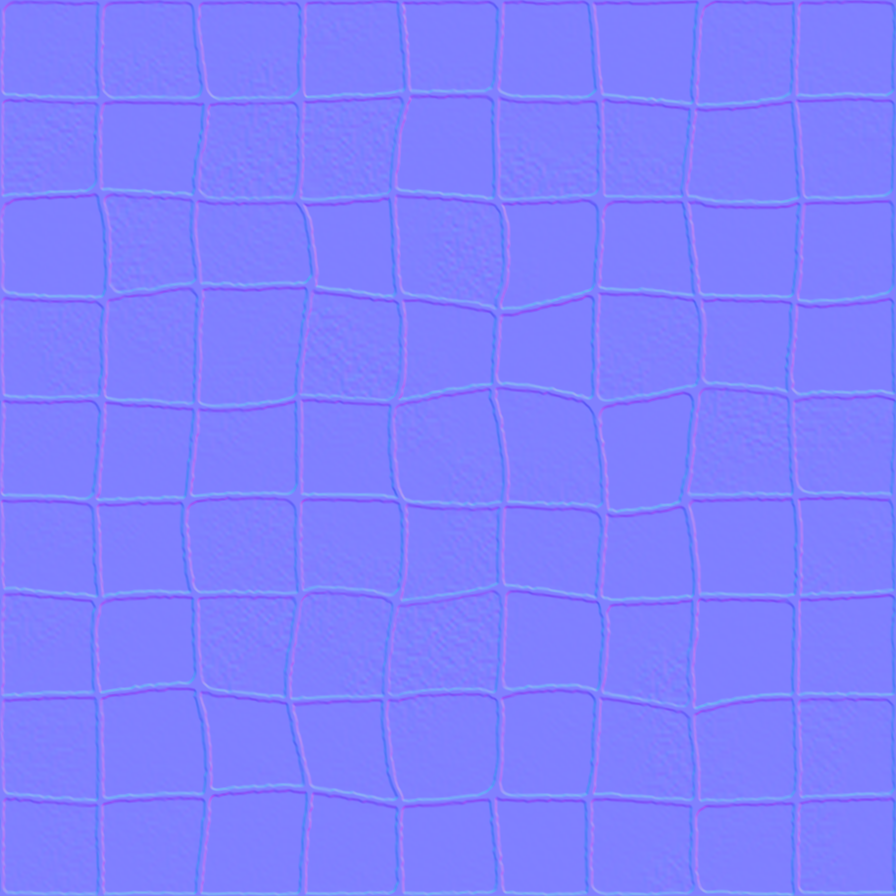
Write a three.js fragment shader that draws this texture map.

```glsl
// Tangent-space normal map of a 9 by 9 grid of uneven square tiles with thin raised joints.
varying vec2 vUv;

const float TILES = 9.0;
const float PI = 3.14159;

float hash(vec2 p) {
  return fract(sin(dot(p, vec2(127.1, 311.7))) * 43758.5453);
}

// Value noise with a whole number of lattice steps per tile, wrapping at the border
float noise(vec2 p, float steps) {
  vec2 i = floor(p * steps);
  vec2 f = fract(p * steps);
  f = f * f * (3.0 - 2.0 * f);
  float period = TILES * steps;
  vec2 a = mod(i, period);
  vec2 b = mod(i + 1.0, period);
  return mix(mix(hash(a), hash(vec2(b.x, a.y)), f.x),
             mix(hash(vec2(a.x, b.y)), hash(b), f.x), f.y);
}

// Mostly small shifts with a few large ones, fading to none at the border
vec2 jitter(vec2 id) {
  id = mod(id, TILES);
  vec2 r = 2.0 * vec2(hash(id + 3.3), hash(id + 31.7)) - 1.0;
  vec2 fade = min(vec2(1.0), 1.7 * sin(PI * id / TILES));
  return 0.13 * r * abs(r) * fade * (0.5 + 0.5 * fade.yx);
}

// Sideways shift of the joint from one grid node to the next, with a bow between
float jointShift(vec2 node, vec2 dir, float t) {
  t = clamp(t, 0.0, 1.0);
  float u = 2.0 * t - 1.0;
  vec2 shift = mix(jitter(node), jitter(node + dir), t);
  shift += 0.6 * jitter(node + 0.5 * dir) * (1.0 - u * u * u * u);
  return dot(shift, dir.yx);
}

// Signed distance to one warped tile, each corner with its own radius
float tileDistance(vec2 p, vec2 id) {
  vec2 q = p - id;
  vec2 right = vec2(1.0, 0.0);
  vec2 up = vec2(0.0, 1.0);
  vec2 low = vec2(jointShift(id, up, q.y), jointShift(id, right, q.x));
  vec2 high = 1.0 + vec2(jointShift(id + right, up, q.y),
                         jointShift(id + up, right, q.x));
  vec2 corner = step(0.5, q);
  float r = hash(mod(id, TILES) + 0.37 * corner + 5.1);
  r = 0.035 + 0.13 * r * r * r;
  vec2 d = max(low - q, q - high) + 0.01 + r;
  return length(max(d, 0.0)) + min(max(d.x, d.y), 0.0) - r;
}

float height(vec2 p) {
  // Slow waver of the joints
  p += 0.025 * (vec2(noise(p, 3.0), noise(p + 4.5, 3.0)) - 0.5);

  // Nearest of the four closest tiles
  float d = 1.0;
  vec2 nearest = vec2(0.0);
  for (int j = 0; j < 2; j++) {
    for (int i = 0; i < 2; i++) {
      vec2 id = floor(p - 0.5) + vec2(float(i), float(j));
      float tile = tileDistance(p, id);
      if (tile < d) {
        d = tile;
        nearest = mod(id, TILES);
      }
    }
  }

  // Beaded bevel rising to the joint
  d += 0.018 * (noise(p, 20.0) - 0.5);
  float rim = smoothstep(-0.036, 0.0, d);

  // Patchy grain, stronger on some tiles
  float patches = smoothstep(0.25, 0.8, noise(p + 0.3, 2.0));
  float strength = hash(nearest + 7.7) * (0.25 + 0.75 * patches);
  float grain = noise(p, 24.0) + 0.5 * noise(p + 2.2, 13.0);
  return 0.0105 * rim + 0.0045 * strength * grain * (1.0 - rim);
}

void main() {
  vec2 p = vUv * TILES;
  vec2 e = vec2(0.012, 0.0);
  vec2 slope = vec2(height(p + e.xy) - height(p - e.xy),
                    height(p + e.yx) - height(p - e.yx)) / (2.0 * e.x);
  vec3 normal = normalize(vec3(-slope, 1.0));
  gl_FragColor = vec4(0.5 + 0.5 * normal, 1.0);
}
```
